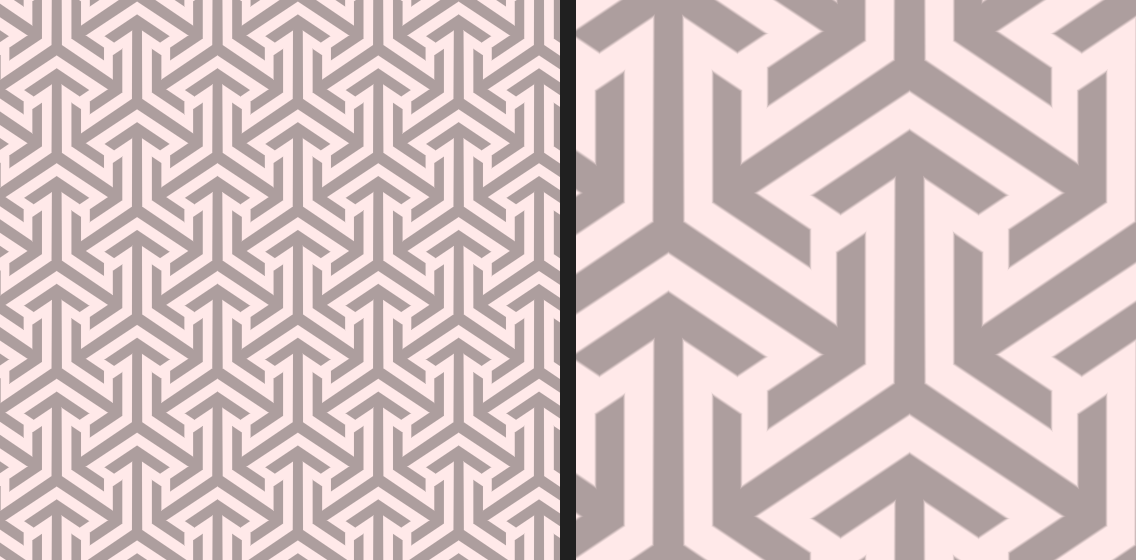
Left: the whole. Right: its middle third, enlarged.
Reproduce this pattern procedurally as a three.js fragment shader.

```glsl
varying vec2 vUv;

const float ROW_PERIOD = 0.19245;      // vertical repeat, in canvas units
const float COLUMN_PERIOD = 0.2871;    // horizontal repeat, in canvas units
const vec2 CENTRE = vec2(0.5319, 0.4323);
const float SOFTNESS = 0.00125;        // half width of the smoothed edge
const float ROOT3 = 1.7320508;

const vec3 PINK = vec3(1.0, 0.913, 0.913);
const vec3 TAUPE = vec3(0.68, 0.62, 0.62);

// Fold the plane into half of one 120 degree sector around +y
vec2 foldThreeWays(vec2 p) {
  vec2 normal = vec2(0.5, -0.5 * ROOT3);
  p.x = abs(p.x);
  p -= 2.0 * max(0.0, dot(p, normal)) * normal;
  return vec2(abs(p.x), p.y);
}

// Chevron with its tip at the origin; p.y runs down from the tip
float chevron(vec2 p, float leg, float thickness) {
  float along = p.y + p.x / ROOT3;
  float across = p.y - p.x / ROOT3;
  float band = max(-across, across - thickness);
  return 0.5 * ROOT3 * max(band, along - leg);
}

// Bar along +y, narrowing slightly towards its end
float stem(vec2 p, float len, float baseHalf, float endHalf) {
  float halfWidth = mix(baseHalf, endHalf, clamp(p.y / len, 0.0, 1.0));
  return max(p.x - halfWidth, p.y - len);
}

// Three arrows joined at the origin
float tripleArrow(vec2 p, float reach) {
  vec2 q = foldThreeWays(p);
  float head = chevron(vec2(q.x, reach - q.y), 0.405, 0.119);
  float shaft = stem(q, reach - 0.06, 0.056, 0.052);
  return min(head, shaft);
}

// Nearest motif on a triangular lattice of unit spacing
float arrowLattice(vec2 p, float reach) {
  vec2 basisA = vec2(0.5 * ROOT3, 0.5);
  vec2 basisB = vec2(0.0, 1.0);
  float a = p.x / basisA.x;
  vec2 cell = floor(vec2(a, p.y - 0.5 * a) + 0.5);
  float d = 10.0;
  for (int i = -1; i <= 1; i++) {
    for (int j = -1; j <= 1; j++) {
      vec2 node = cell + vec2(float(i), float(j));
      d = min(d, tripleArrow(p - node.x * basisA - node.y * basisB, reach));
    }
  }
  return d;
}

void main() {
  // Stretch so that the squeezed lattice becomes equilateral
  vec2 scale = vec2(ROOT3 / COLUMN_PERIOD, 1.0 / ROW_PERIOD);
  float d = arrowLattice((vUv - CENTRE) * scale, 0.8165);

  float edge = SOFTNESS / ROW_PERIOD;
  gl_FragColor = vec4(mix(TAUPE, PINK, smoothstep(-edge, edge, d)), 1.0);
}
```
